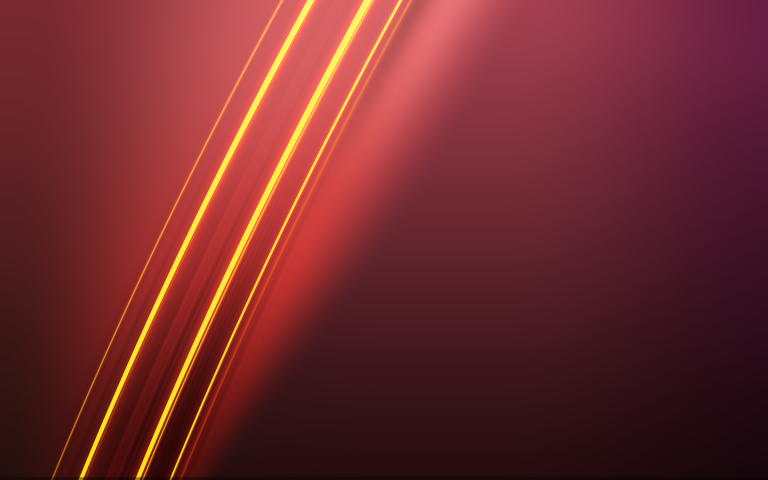
This background is drawn by a Shadertoy shader. Its source:

```glsl
// Curved golden light strands sweep up a glowing red beam on a dark wine field.
// All strands share one bent coordinate: horizontal distance from a parabola.
// The beam, its fine streaks and the strands are profiles along that coordinate.

float hash(float n) {
    return fract(sin(n * 127.1) * 43758.5);
}

float noise(float x) {
    float cell = floor(x);
    return mix(hash(cell), hash(cell + 1.0), smoothstep(0.0, 1.0, x - cell));
}

float bell(float x, float width) {
    return exp(-x * x / (width * width));
}

// Soft-edged line; thin lines keep their brightness in proportion to width
float strand(float d, float halfWidth, float pixel) {
    float soft = max(pixel, 0.0012);
    float coverage = min(1.0, halfWidth * 2.0 / soft);
    return coverage * (1.0 - smoothstep(halfWidth - soft * 0.5, halfWidth + soft, abs(d)));
}

vec3 backdrop(vec2 p) {
    float rise = smoothstep(-0.25, 1.2, p.y);
    vec3 right = mix(vec3(0.10, 0.03, 0.03), vec3(0.66, 0.255, 0.32), rise);
    vec3 left = mix(vec3(0.11, 0.05, 0.035), vec3(0.50, 0.17, 0.20), rise);
    vec3 color = mix(left, right, smoothstep(0.2, 0.8, p.x));

    // Cooler, darker right border
    float border = smoothstep(1.05, 1.65, p.x);
    color *= mix(vec3(1.0), vec3(0.62, 0.45, 0.80), border);

    // Faint broad haze in the upper right
    float haze = bell(p.y - 1.22 + 0.22 * p.x, 0.13) * smoothstep(0.8, 1.2, p.x);
    return color + vec3(0.025, 0.012, 0.015) * haze;
}

vec3 addBeam(vec3 color, float s, float y) {
    vec3 low = mix(vec3(0.48, 0.07, 0.06), vec3(0.82, 0.21, 0.20), smoothstep(0.0, 0.5, y));
    vec3 beam = mix(low, vec3(0.88, 0.40, 0.41), smoothstep(0.35, 1.0, y));

    // Wide falloff on the left, tighter diagonal edge on the right
    float leftSide = smoothstep(mix(0.0, -0.42, y), mix(0.34, 0.28, y), s);
    float edge = 0.40 + 0.24 * y - 0.10 * y * y;
    float spread = 0.055 + 0.13 * y * (1.25 - y);
    float rightSide = 1.0 - smoothstep(edge - spread, edge + spread, s);

    // Fine streaks, deepest near the bottom
    float inside = smoothstep(0.05, 0.16, s) * (1.0 - smoothstep(0.36, 0.43, s));
    float grain = 0.6 * noise(s * 75.0) + 0.4 * noise(s * 190.0 + 7.0);
    beam *= 1.0 - inside * mix(0.65, 0.05, smoothstep(0.0, 0.8, y)) * grain;
    beam *= 1.0 - 0.45 * bell(s - 0.325, 0.025) * (1.0 - smoothstep(0.0, 0.65, y));

    // Shaded groove and pale ridge towards the top right
    float upper = smoothstep(0.5, 1.0, y);
    beam *= 1.0 - 0.17 * upper * bell(s - 0.395, 0.028);
    beam += vec3(0.03, 0.05, 0.05) * upper * bell(s - 0.47, 0.05);
    return mix(color, beam, leftSide * rightSide);
}

vec3 addStrands(vec3 color, float s, float y, float pixel) {
    // Each strand: position, half width, strength
    vec3 strands[7] = vec3[7](
        vec3(0.108, 0.0013, 0.75), vec3(0.168, 0.0058, 1.0),
        vec3(0.177, 0.0012, 0.55), vec3(0.286, 0.0062, 1.0),
        vec3(0.297, 0.0015, 0.80), vec3(0.355, 0.0023, 0.95),
        vec3(0.376, 0.0020, 0.50));
    vec3 gold = mix(vec3(1.0, 0.88, 0.08), vec3(1.0, 0.96, 0.42), y);
    vec3 ember = mix(vec3(0.85, 0.16, 0.05), vec3(0.96, 0.66, 0.32), y);

    for (int i = 0; i < 7; i++) {
        vec3 line = strands[i];
        float d = s - line.x;
        float halfWidth = line.y * mix(0.68, 1.2, y);
        vec3 tint = mix(ember, gold, smoothstep(0.5, 0.95, line.z));
        color += vec3(0.20, 0.07, 0.0) * line.z * bell(d, halfWidth * 2.2 + 0.002);
        color = mix(color, tint, line.z * strand(d, halfWidth, pixel));
    }
    return color;
}

void mainImage(out vec4 fragColor, in vec2 fragCoord) {
    vec2 p = fragCoord / iResolution.y;
    float pixel = 1.0 / iResolution.y;
    float s = p.x - 0.41 * p.y - 0.07 * p.y * p.y;

    vec3 color = backdrop(p);
    color = addBeam(color, s, p.y);
    color = addStrands(color, s, p.y, pixel);

    // Thin dark rim along the bottom
    color *= mix(0.6, 1.0, smoothstep(0.003, 0.009, p.y));
    fragColor = vec4(clamp(color, 0.0, 1.0), 1.0);
}
```
